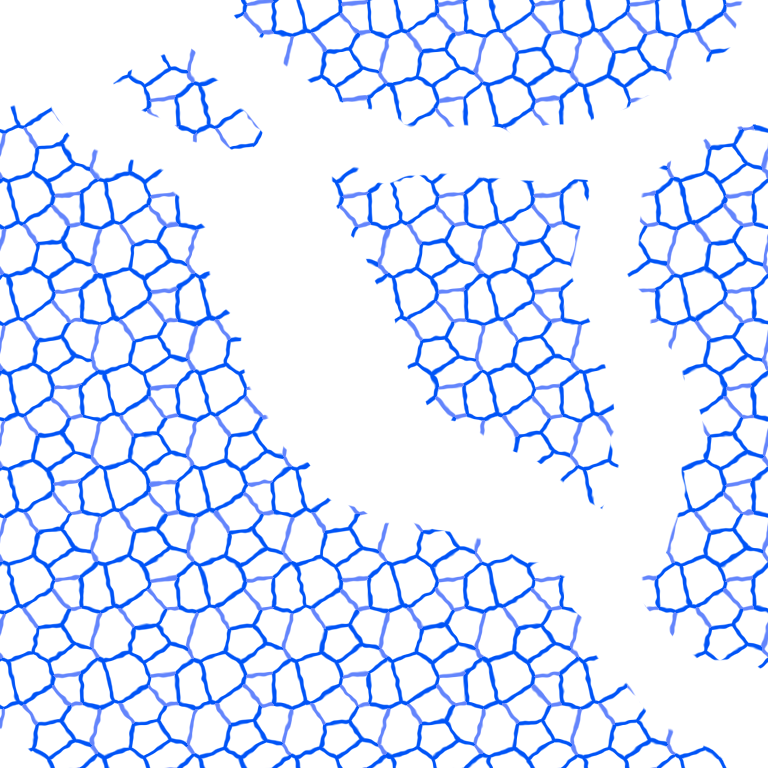
Give the GLSL for this pattern, as a three.js fragment shader.

```glsl
varying vec2 vUv;

const vec3 PAPER = vec3(1.0);
const vec3 DEEP_BLUE = vec3(0.0, 0.33, 0.97);
const vec3 PALE_BLUE = vec3(0.39, 0.52, 0.99);
const float TILES = 8.0;           // repeats of the cell group across the canvas
const float LINE_HALF = 0.0025;    // half width of a cell wall
const float LINE_SOFT = 0.0012;
const float WOBBLE = 0.0016;       // jitter of the walls
const float WOBBLE_SCALE = 130.0;
const float BANK_ROUGH = 0.022;    // raggedness of the channel banks
const float BANK_SCALE = 28.0;
const float BANK_SOFT = 0.0015;

float hash(vec2 p) {
  return fract(sin(dot(p, vec2(127.1, 311.7))) * 43758.5453);
}

float noise(vec2 p) {
  vec2 i = floor(p);
  vec2 f = fract(p);
  f = f * f * (3.0 - 2.0 * f);
  return mix(mix(hash(i), hash(i + vec2(1.0, 0.0)), f.x),
             mix(hash(i + vec2(0.0, 1.0)), hash(i + vec2(1.0)), f.x), f.y);
}

// Cell centre in the tile (xy) and wall tone (z): opposite tones share a pale wall
vec3 cellSeed(int i) {
  if (i == 0) return vec3(0.333, 0.948, 0.0);
  if (i == 1) return vec3(0.760, 0.844, -1.0);
  if (i == 2) return vec3(0.940, 0.854, 0.0);
  if (i == 3) return vec3(0.531, 0.646, 1.0);
  if (i == 4) return vec3(0.833, 0.479, 1.0);
  if (i == 5) return vec3(0.583, 0.312, 0.0);
  if (i == 6) return vec3(0.729, 0.104, 1.0);
  return vec3(0.167, 0.396, -1.0);
}

// Distance to the nearest cell wall (x) and whether that wall is pale (y)
vec2 cellWall(vec2 p) {
  vec2 f = fract(p);
  vec3 home = vec3(0.0);
  float nearest = 9.0;
  for (int y = -1; y <= 1; y++)
  for (int x = -1; x <= 1; x++)
  for (int i = 0; i < 8; i++) {
    vec3 s = cellSeed(i) + vec3(float(x), float(y), 0.0);
    float d = distance(s.xy, f);
    if (d < nearest) { nearest = d; home = s; }
  }
  vec2 wall = vec2(9.0, 0.0);
  for (int y = -1; y <= 1; y++)
  for (int x = -1; x <= 1; x++)
  for (int i = 0; i < 8; i++) {
    vec3 s = cellSeed(i) + vec3(float(x), float(y), 0.0);
    vec2 across = s.xy - home.xy;
    if (dot(across, across) > 0.0001) {
      float d = dot(0.5 * (s.xy + home.xy) - f, normalize(across));
      if (d < wall.x) wall = vec2(d, step(s.z * home.z, -0.5));
    }
  }
  return wall;
}

// Capsule between two nodes: position in xy, radius in z
float reach(vec2 p, vec3 a, vec3 b) {
  vec2 ab = b.xy - a.xy;
  float t = clamp(dot(p - a.xy, ab) / dot(ab, ab), 0.0, 1.0);
  return distance(p, a.xy + ab * t) - mix(a.z, b.z, t);
}

float channel(vec2 p, vec3 a, vec3 b, vec3 c, vec3 d) {
  return min(reach(p, a, b), min(reach(p, b, c), reach(p, c, d)));
}

// Signed distance to the empty channels, negative inside them
float channels(vec2 p) {
  vec3 fork = vec3(0.39, 0.83, 0.046);
  vec3 bend = vec3(0.495, 0.41, 0.085);
  vec3 mouth = vec3(0.80, 0.20, 0.042);
  vec3 gate = vec3(0.81, 0.805, 0.042);
  float d = channel(p, vec3(0.0, 0.96, 0.098), vec3(0.08, 0.96, 0.09), vec3(0.255, 0.98, 0.04), fork);
  d = min(d, channel(p, vec3(0.10, 0.89, 0.045), vec3(0.115, 0.845, 0.04), vec3(0.24, 0.795, 0.03), vec3(0.35, 0.705, 0.08)));
  d = min(d, channel(p, fork, vec3(0.355, 0.70, 0.088), vec3(0.435, 0.505, 0.104), bend));
  d = min(d, channel(p, bend, vec3(0.677, 0.35, 0.054), vec3(0.785, 0.27, 0.055), mouth));
  d = min(d, channel(p, mouth, vec3(0.885, 0.095, 0.045), vec3(0.96, 0.075, 0.06), vec3(1.0, 0.05, 0.08)));
  d = min(d, channel(p, fork, vec3(0.52, 0.803, 0.036), vec3(0.68, 0.795, 0.034), gate));
  d = min(d, channel(p, gate, vec3(0.90, 0.86, 0.045), vec3(1.0, 0.90, 0.06), vec3(1.02, 1.0, 0.04)));
  d = min(d, channel(p, gate, vec3(0.779, 0.65, 0.034), vec3(0.86, 0.44, 0.052), vec3(0.82, 0.30, 0.045)));
  return min(d, length(p) - 0.045);
}

void main() {
  // Cell walls with a slight jitter
  vec2 q = vUv * WOBBLE_SCALE;
  vec2 jitter = vec2(noise(q), noise(q + 41.3)) - 0.5;
  vec2 wall = cellWall((vUv + 2.0 * WOBBLE * jitter) * TILES);
  float line = 1.0 - smoothstep(LINE_HALF - LINE_SOFT, LINE_HALF + LINE_SOFT, wall.x / TILES);

  // Ragged banks cut the walls off
  float bank = channels(vUv) + BANK_ROUGH * (noise(vUv * BANK_SCALE) - 0.5);
  line *= smoothstep(-BANK_SOFT, BANK_SOFT, bank);

  vec3 ink = mix(DEEP_BLUE, PALE_BLUE, wall.y);
  gl_FragColor = vec4(mix(PAPER, ink, line), 1.0);
}
```
